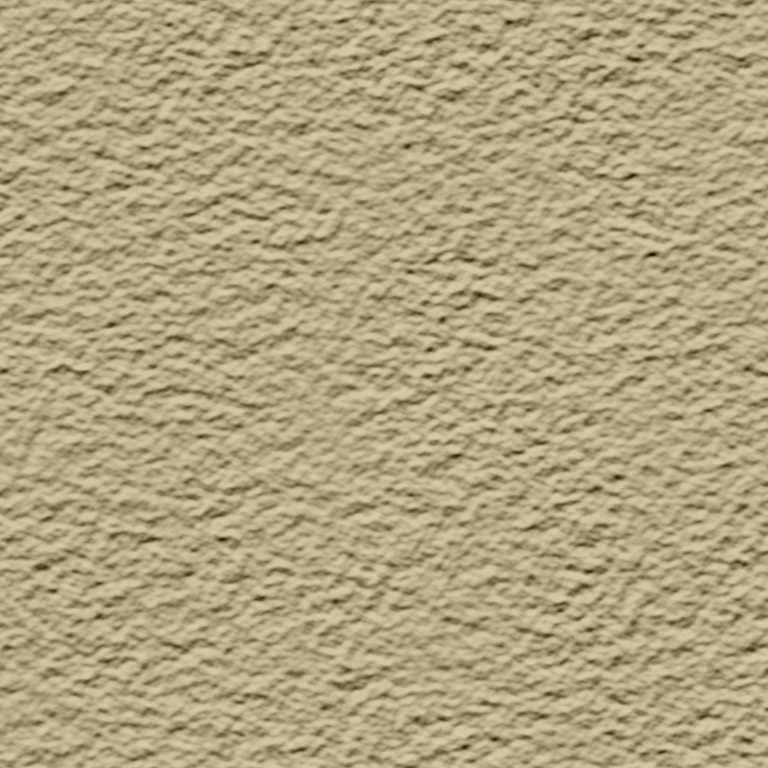
Reproduce this texture procedurally as a WebGL 2 fragment shader.

```glsl
#version 300 es
precision highp float;
// Rough sand-coloured stucco, lit at a low angle from above.

uniform vec2 u_resolution;
out vec4 fragColor;

const vec3 PLASTER = vec3(0.705, 0.641, 0.511);
const vec2 LIGHT_DIR = vec2(-0.26, 0.966);
const float GRAIN_STRETCH = 0.74;
const float SLOPE_STEP = 0.0015;

// Integer hash turned into a unit gradient
vec2 cellGradient(vec2 cell, uint seed) {
    uvec2 c = uvec2(ivec2(cell));
    uint h = c.x * 1597u + c.y * 51749u + seed * 7919u;
    h = (h ^ (h >> 15)) * 73471u;
    h = (h ^ (h >> 13)) * 92821u;
    h ^= h >> 16;
    float angle = float(h & 65535u) / 65536.0 * 6.28319;
    return vec2(cos(angle), sin(angle));
}

float gradientNoise(vec2 p, uint seed) {
    vec2 cell = floor(p);
    vec2 f = p - cell;
    vec2 w = f * f * f * (f * (f * 6.0 - 15.0) + 10.0);
    vec2 e = vec2(1.0, 0.0);
    float a = dot(cellGradient(cell, seed), f);
    float b = dot(cellGradient(cell + e.xy, seed), f - e.xy);
    float c = dot(cellGradient(cell + e.yx, seed), f - e.yx);
    float d = dot(cellGradient(cell + e.xx, seed), f - e.xx);
    return mix(mix(a, b, w.x), mix(c, d, w.x), w.y);
}

mat2 rotation(float angle) {
    float c = cos(angle), s = sin(angle);
    return mat2(c, s, -s, c);
}

// One layer of bumps; dividing by frequency keeps its steepness constant
float bumps(vec2 p, float frequency, float angle, uint seed) {
    vec2 q = rotation(angle) * (p * vec2(GRAIN_STRETCH, 1.0));
    return gradientNoise(q * frequency, seed) / frequency;
}

float plasterHeight(vec2 p) {
    return 0.36 * bumps(p, 34.0, 0.4, 1u)
         + 0.76 * bumps(p, 69.0, 1.1, 2u)
         + 0.56 * bumps(p, 118.0, 2.0, 3u);
}

// Steepness of the surface towards the light
float slopeTowards(vec2 p, vec2 direction, float stepSize) {
    vec2 offset = direction * stepSize;
    return (plasterHeight(p - offset) - plasterHeight(p + offset)) / (2.0 * stepSize);
}

void main() {
    vec2 p = gl_FragCoord.xy / u_resolution.y;

    // Relief is a little stronger in some patches
    float relief = 1.0 + 0.4 * gradientNoise(p * 6.0, 4u);
    float slope = relief * slopeTowards(p, LIGHT_DIR, SLOPE_STEP);

    // Shadows fall deeper than highlights rise
    float shade = 0.15 * slope - 0.045 * (slope * slope - 0.34);
    shade += 0.015 * gradientNoise(p * 3.0, 5u);

    fragColor = vec4(clamp(PLASTER + shade, 0.0, 1.0), 1.0);
}
```
